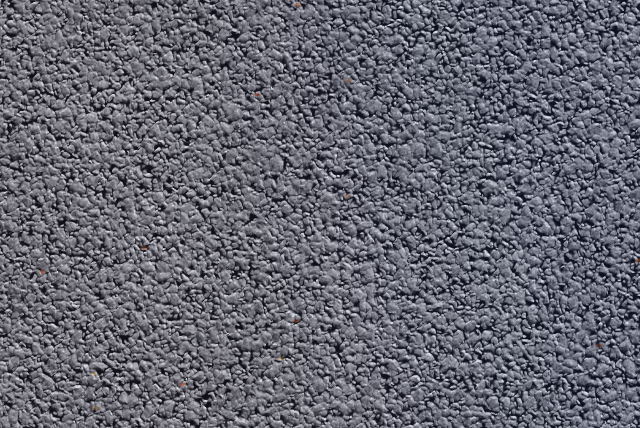
Reproduce this texture procedurally as a Shadertoy shader.

```glsl
// Weathered asphalt: three sizes of rounded, randomly turned stones form a
// height field, which is lit from above with short cast shadows, dark joints,
// fine mineral grain and a few rusty crumbs.

float hash(vec2 p) {
    return fract(sin(dot(p, vec2(127.1, 311.7))) * 43758.5453);
}

vec2 hash2(vec2 p) {
    return vec2(hash(p), hash(p + 37.7));
}

float noise(vec2 p) {
    vec2 i = floor(p), f = fract(p);
    f = f * f * (3.0 - 2.0 * f);
    return mix(mix(hash(i), hash(i + vec2(1, 0)), f.x),
               mix(hash(i + vec2(0, 1)), hash(i + vec2(1, 1)), f.x), f.y);
}

// Highest stone at q: x = height, y = random tone of that stone
vec2 stoneLayer(vec2 q, float presence, float seed) {
    vec2 cell = floor(q), top = vec2(0.0, 0.5);
    for (int y = -1; y <= 1; y++)
    for (int x = -1; x <= 1; x++) {
        vec2 id = cell + vec2(x, y);
        vec2 key = id + seed;
        if (hash(key + 5.3) > presence) continue;
        vec2 d = q - id - 0.08 - 0.84 * hash2(key);
        vec2 shape = hash2(key + 11.9);
        float turn = 6.2832 * shape.x;
        float c = cos(turn), s = sin(turn);
        d = mat2(c, -s, s, c) * d * vec2(0.84, 1.2);
        // Blend of disc and box gives blunt corners
        float edge = mix(length(d), max(abs(d.x), abs(d.y)), 0.4);
        float body = 1.0 - smoothstep(0.12, 1.0, edge / mix(0.5, 0.78, shape.y));
        vec2 tilt = hash2(key + 23.1) - 0.5;
        float h = body * (0.62 + 0.38 * hash(key + 3.7) + 0.7 * dot(tilt, d));
        if (h > top.x) top = vec2(h, hash(key + 41.3));
    }
    return top;
}

// Whole surface: coarse stones bedded among finer ones, with rough faces
vec2 surface(vec2 p) {
    p += 0.007 * vec2(noise(p * 75.0), noise(p * 75.0 + 19.0));
    // Turned grids keep the rows of cells from lining up
    vec2 coarse = stoneLayer(mat2(0.8, 0.6, -0.6, 0.8) * p * 36.0, 0.6, 0.0);
    vec2 fine = stoneLayer(mat2(0.92, -0.39, 0.39, 0.92) * p * 58.0 + 7.3, 0.95, 71.0);
    vec2 filler = stoneLayer(p * 88.0 + 3.1, 1.0, 143.0);
    fine.x *= 0.84;
    filler.x *= 0.58;
    vec2 s = coarse.x > fine.x ? coarse : fine;
    if (filler.x > s.x) s = filler;
    s.x += 0.26 * (noise(p * 150.0) - 0.5);
    return s;
}

void mainImage(out vec4 fragColor, in vec2 fragCoord) {
    vec2 p = fragCoord / iResolution.y;
    float right = smoothstep(0.3, 1.4, p.x + 0.25 * (p.y - 0.5));
    float patches = noise(p * 5.0) - 0.5;

    // Slope and cast shadow, sampled towards the light
    vec2 stone = surface(p);
    vec2 toLight = vec2(0.0016, 0.0037);
    float slope = 0.0, shadow = 0.0;
    for (int i = 1; i <= 3; i++) {
        float rise = surface(p + toLight * float(i)).x - stone.x;
        if (i == 1) slope = -rise;
        shadow = max(shadow, rise - 0.13 * float(i));
    }

    // Lit tone, darkened in joints and shadows
    float tone = 0.455 + 0.58 * slope + 0.12 * (stone.y - 0.5);
    tone += 0.2 * (noise(p * 270.0) - 0.5) + 0.04 * patches;
    float open = smoothstep(-0.06, 0.36 + 0.1 * right, stone.x);
    open *= 1.0 - clamp((1.3 + 0.6 * right) * shadow, 0.0, 0.8);
    tone = mix(0.06, tone, open);

    // Small glints on faces turned to the light
    float glint = smoothstep(0.74, 0.95, noise(p * 200.0 + 31.0));
    tone += 0.18 * glint * smoothstep(0.0, 0.18, slope) * open;
    tone = clamp(tone, 0.05, 0.84);

    // Grey with a cool cast, bluer to the right
    vec3 color = tone + mix(vec3(0.003, 0.0, 0.034), vec3(-0.013, 0.0, 0.055), right);

    // Rare rusty and straw-coloured crumbs
    vec2 q = p * 34.0, id = floor(q);
    vec2 d = q - id - 0.3 - 0.4 * hash2(id + 90.0);
    float crumb = 1.0 - smoothstep(0.1, 0.26, length(d * vec2(0.8, 1.3)) + 0.12 * (noise(p * 200.0) - 0.5));
    crumb *= step(0.988, hash(id + 57.0));
    vec3 rust = mix(vec3(0.62, 0.32, 0.22), vec3(0.74, 0.64, 0.45), hash(id + 63.0));
    color = mix(color, rust * (0.45 + tone), 0.75 * crumb);

    fragColor = vec4(color, 1.0);
}
```
